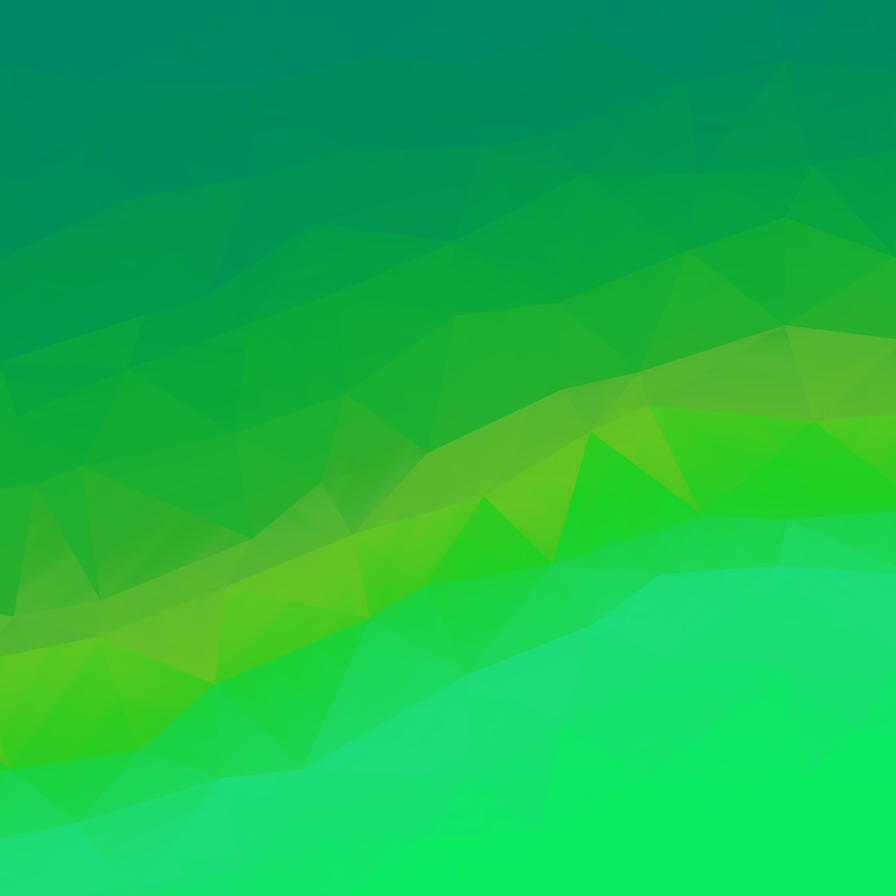
A WebGL 1 fragment shader for this background:

```glsl
precision highp float;
uniform vec2 u_resolution;

#define CELL vec2(0.125, 0.095)
#define JITTER 0.32
#define RIDGE_LEFT 0.24
#define RIDGE_RIGHT 0.545
#define FACET_BLEND 0.32
#define FACET_VARIATION 0.035
#define STREAK 0.006

vec2 hash2(vec2 p) {
  vec3 q = fract(vec3(p.xyx) * vec3(0.1031, 0.1030, 0.0973));
  q += dot(q, q.yzx + 33.33);
  return fract((q.xx + q.yz) * q.zy);
}

// Height of the yellow ridge, rising from left to right
float ridge(float x) {
  return mix(RIDGE_LEFT, RIDGE_RIGHT, smoothstep(-0.05, 0.88, x));
}

// Ramp position: 0 at the top edge, 0.5 on the ridge, growing below it
float depth(vec2 p) {
  float r = ridge(p.x);
  float above = (1.0 - p.y) / (1.0 - r);
  if (p.y < r) return 0.5 + r - p.y;
  return 0.5 * above + 0.05 * (p.x - 0.5) * (1.0 - above);
}

void blendTo(inout vec3 color, vec3 next, float a, float b, float t) {
  color = mix(color, next, clamp((t - a) / (b - a), 0.0, 1.0));
}

vec3 ramp(float t) {
  // Teal to leaf green
  vec3 c = vec3(0.0, 0.53, 0.40);
  blendTo(c, vec3(0.0, 0.555, 0.36), 0.0, 0.12, t);
  blendTo(c, vec3(0.01, 0.61, 0.29), 0.12, 0.22, t);
  blendTo(c, vec3(0.05, 0.67, 0.22), 0.22, 0.30, t);
  blendTo(c, vec3(0.12, 0.69, 0.18), 0.30, 0.385, t);
  blendTo(c, vec3(0.18, 0.68, 0.17), 0.385, 0.425, t);
  // Olive and yellow ridge
  blendTo(c, vec3(0.31, 0.71, 0.20), 0.425, 0.45, t);
  blendTo(c, vec3(0.38, 0.74, 0.16), 0.45, 0.49, t);
  blendTo(c, vec3(0.38, 0.77, 0.13), 0.49, 0.515, t);
  // Vivid green to mint
  blendTo(c, vec3(0.20, 0.80, 0.13), 0.515, 0.555, t);
  blendTo(c, vec3(0.11, 0.82, 0.14), 0.555, 0.585, t);
  blendTo(c, vec3(0.11, 0.83, 0.30), 0.585, 0.64, t);
  blendTo(c, vec3(0.11, 0.86, 0.47), 0.64, 0.72, t);
  blendTo(c, vec3(0.09, 0.87, 0.44), 0.72, 0.79, t);
  blendTo(c, vec3(0.03, 0.92, 0.38), 0.79, 0.92, t);
  return c;
}

// Jittered lattice point whose rows follow the ridge
vec2 vertex(vec2 id) {
  vec2 v = (id + JITTER * (2.0 * hash2(id + 57.0) - 1.0)) * CELL;
  return v + vec2(0.0, ridge(v.x));
}

float cross2(vec2 a, vec2 b) {
  return a.x * b.y - a.y * b.x;
}

float edgeDistance(vec2 p, vec2 a, vec2 b) {
  return cross2(b - a, p - a) / length(b - a);
}

// Adds one facet, weighted by its smooth coverage of the pixel
void addFacet(inout vec4 sum, vec2 p, vec2 a, vec2 b, vec2 c, float pixel) {
  float side = sign(cross2(b - a, c - a));
  float inside = min(side * edgeDistance(p, a, b),
    min(side * edgeDistance(p, b, c), side * edgeDistance(p, c, a)));
  float cover = clamp(inside / pixel + 0.5, 0.0, 1.0);
  if (cover <= 0.0) return;
  vec2 center = (a + b + c) / 3.0;
  vec2 seed = hash2(floor(center * 900.0) + 200.0);
  float t = mix(depth(center), depth(p), FACET_BLEND);
  t += FACET_VARIATION * (seed.x - 0.5);
  // Faint brushed streaks, turned differently on each facet
  float angle = 6.283 * seed.y;
  float along = dot(p, vec2(cos(angle), sin(angle)));
  float streak = sin(along * 110.0) + 0.5 * sin(along * 253.0 + 1.7);
  sum += vec4(ramp(t + STREAK * 0.5 * streak), 1.0) * cover;
}

void main() {
  vec2 p = gl_FragCoord.xy / u_resolution;
  float pixel = 1.0 / min(u_resolution.x, u_resolution.y);
  vec2 home = floor((p - vec2(0.0, ridge(p.x))) / CELL);
  vec4 sum = vec4(ramp(depth(p)), 1.0) * 0.001;

  // Split each nearby cell along its shorter diagonal
  for (int j = -1; j <= 1; j++) {
    for (int i = -1; i <= 1; i++) {
      vec2 id = home + vec2(float(i), float(j));
      vec2 a = vertex(id);
      vec2 b = vertex(id + vec2(1.0, 0.0));
      vec2 c = vertex(id + vec2(1.0, 1.0));
      vec2 d = vertex(id + vec2(0.0, 1.0));
      if (distance(a, c) < distance(b, d)) {
        addFacet(sum, p, a, b, c, pixel);
        addFacet(sum, p, a, c, d, pixel);
      } else {
        addFacet(sum, p, a, b, d, pixel);
        addFacet(sum, p, b, c, d, pixel);
      }
    }
  }
  gl_FragColor = vec4(sum.rgb / sum.a, 1.0);
}
```
